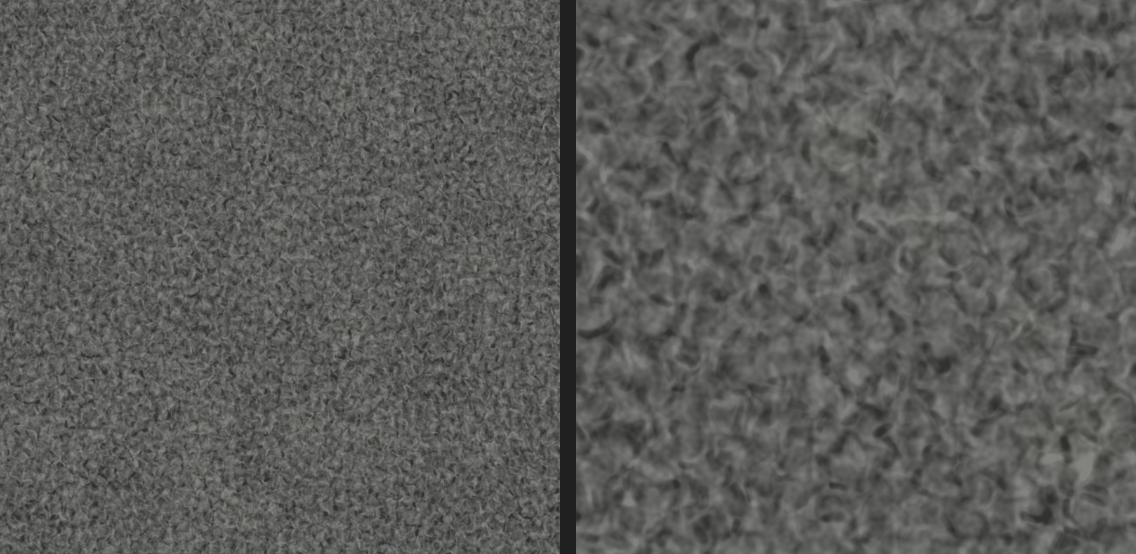
Left: the whole. Right: its middle third, enlarged.
Give the GLSL for this texture, as a WebGL 1 fragment shader.

```glsl
precision highp float;
// Dark grey mottled stone with soft, short flecks of irregular direction.

uniform vec2 u_resolution;

vec2 hash2(vec2 cell) {
  vec3 h = fract(vec3(cell.xyx) * vec3(0.1031, 0.1030, 0.0973));
  h += dot(h, h.yzx + 33.33);
  return fract((h.xx + h.yz) * h.zy);
}

float cornerRamp(vec2 cell, vec2 offset) {
  float angle = 6.2832 * hash2(cell).x;
  return dot(vec2(cos(angle), sin(angle)), offset);
}

// Gradient noise, roughly -0.7 to 0.7.
float gradientNoise(vec2 p) {
  vec2 cell = floor(p);
  vec2 f = p - cell;
  vec2 s = f * f * f * (f * (f * 6.0 - 15.0) + 10.0);
  vec2 right = vec2(1.0, 0.0);
  vec2 up = vec2(0.0, 1.0);
  float low = mix(cornerRamp(cell, f), cornerRamp(cell + right, f - right), s.x);
  float high = mix(cornerRamp(cell + up, f - up), cornerRamp(cell + 1.0, f - 1.0), s.x);
  return mix(low, high, s.y);
}

// Strongest soft capsule among the neighbouring cells.
float flecks(vec2 p, float salt, float halfLength, float radius) {
  vec2 home = floor(p);
  float cover = 0.0;
  for (int j = -1; j <= 1; j++) {
    for (int i = -1; i <= 1; i++) {
      vec2 cell = home + vec2(float(i), float(j));
      vec2 place = hash2(cell + salt);
      vec2 style = hash2(cell + salt + 57.0);
      float angle = 1.9 + 2.6 * (style.x - 0.5);
      vec2 along = vec2(cos(angle), sin(angle));
      vec2 d = p - cell - place;
      d -= along * clamp(dot(d, along), -halfLength, halfLength);
      float body = 1.0 - smoothstep(0.25 * radius, radius, length(d));
      cover = max(cover, body * style.y);
    }
  }
  return cover;
}

void main() {
  vec2 p = gl_FragCoord.xy / u_resolution.y;

  // Bend the grain so that its edges curl.
  vec2 bend = vec2(gradientNoise(p * 60.0 + 11.0), gradientNoise(p * 60.0 + 83.0));
  vec2 q = p + 0.006 * bend;

  // Broad clouds, grains and fine grit.
  float cloud = gradientNoise(p * 7.0 + 5.0) + 0.6 * gradientNoise(p * 19.0 + 31.0);
  float grain = 0.16 * gradientNoise(q * vec2(80.0, 68.0) + 17.0);
  grain += 0.12 * gradientNoise(q * vec2(150.0, 130.0) + 41.0);
  grain += 0.06 * gradientNoise(p * 235.0 + 71.0);

  // Dark pits and thinner pale fibres.
  float dark = flecks(q * 78.0, 3.0, 0.24, 0.36);
  float pale = flecks(q * 72.0, 129.0, 0.38, 0.24);

  float tone = 0.371 + 0.045 * cloud + grain - 0.11 * dark + 0.065 * pale;
  tone = clamp(tone, 0.19, 0.51);
  vec3 warmth = vec3(0.001, 0.001, -0.006 - 0.008 * cloud);
  gl_FragColor = vec4(vec3(tone) + warmth, 1.0);
}
```
